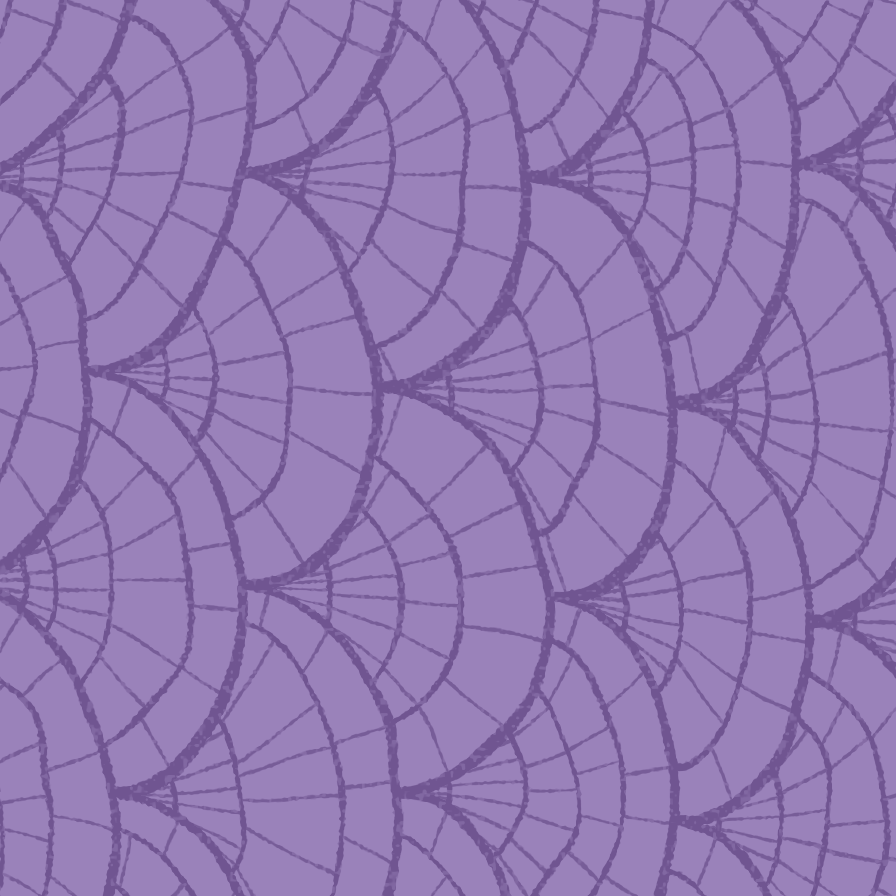
A WebGL 2 fragment shader for this pattern:

```glsl
#version 300 es
precision highp float;

uniform vec2 u_resolution;
out vec4 fragColor;

const vec3 PAPER = vec3(0.602, 0.508, 0.728);
const vec3 INK = vec3(0.438, 0.332, 0.568);

const vec2 ORIGIN = vec2(0.124, 0.56);      // apex of one scale
const float COLUMN_STEP = 0.155;            // spacing of the columns
const vec2 SCALE_SIZE = vec2(2.0 * COLUMN_STEP, 0.235); // full width, half height

const float OUTLINE_WIDTH = 0.0052;         // half widths of the strokes
const float RING_WIDTH = 0.0031;
const float SPOKE_WIDTH = 0.0019;
const float SPOKE_OPACITY = 0.82;

const float BEND_AMOUNT = 0.075;
const float BEND_FREQ = 2.6;
const float WOBBLE_AMOUNT = 0.008;
const float WOBBLE_FREQ = 15.0;
const float GRAIN_FREQ = 290.0;
const float GRAIN_ROUGHNESS = 0.0026;
const float SPECK_STRENGTH = 0.42;

const float FAN_STEP = 0.15;                // angle between inner and outer spokes
const float OUTER_STEP = 0.43;
const int MAX_BANDS = 5;

float hash(vec2 p) {
    vec3 q = fract(p.xyx * 0.1031);
    q += dot(q, q.yzx + 33.33);
    return fract((q.x + q.y) * q.z);
}

float noise(vec2 p) {
    vec2 i = floor(p), f = fract(p);
    f = f * f * (3.0 - 2.0 * f);
    return mix(mix(hash(i), hash(i + vec2(1, 0)), f.x),
               mix(hash(i + vec2(0, 1)), hash(i + vec2(1, 1)), f.x), f.y);
}

vec2 warp(vec2 p, float freq, float amount) {
    vec2 q = p * freq;
    return p + amount * (vec2(noise(q + 17.3), noise(q + 61.7)) - 0.5);
}

// Local position in a scale: fan tip at (0, 0), apex at (1, 0)
vec2 scaleSpace(vec2 p, float column, out vec2 id) {
    float x = (p.x - ORIGIN.x) / COLUMN_STEP - column + 2.0;
    float y = (p.y - ORIGIN.y) / (2.0 * SCALE_SIZE.y) + 0.5 * mod(column, 2.0);
    float row = floor(y + 0.5);
    id = vec2(column, row) + 40.0;
    return vec2(0.5 * x, 2.0 * (y - row));
}

// Size of the ellipse through uv that touches the fan tip, and its slope
float ringField(vec2 uv, out float slope) {
    float u = max(uv.x, 1e-3);
    float ratio = uv.y / (2.0 * u);
    slope = length(vec2(1.0 - ratio * ratio, ratio) / SCALE_SIZE);
    return u + ratio * ratio * u;
}

float outlineDistance(vec2 uv) {
    float slope;
    float size = ringField(uv, slope);
    float swell = 1.0 + 0.4 * smoothstep(0.2, 0.9, -uv.y);
    return abs(size - 1.0) / slope - OUTLINE_WIDTH * swell;
}

// x: distance to the rings, y: distance to the spokes
vec2 innerDistances(vec2 uv, vec2 id) {
    float slope;
    float size = ringField(uv, slope);
    vec2 q = uv * SCALE_SIZE;
    size += 0.06 * (noise(q * 11.0 + id * 7.0) - 0.5);

    // Rings, and the band the point lies in
    float bands = hash(id + 3.0) < 0.35 ? 4.0 : 5.0;
    float inner = 0.0, outer = 1.0, ringDist = 1.0;
    for (int k = 1; k < MAX_BANDS; k++) {
        if (float(k) >= bands) break;
        float jitter = 0.5 * (hash(id * 5.0 + float(k)) - 0.5);
        float ring = (float(k) + jitter) / bands;
        ringDist = min(ringDist, abs(size - ring) / slope);
        if (ring <= size) inner = ring;
        else outer = min(outer, ring);
    }

    // Spokes radiate from a pivot that moves outwards with the band
    float middle = 0.5 * (inner + outer);
    float pivot = 0.42 * middle * smoothstep(0.15, 0.6, middle);
    vec2 arm = q - vec2(pivot * SCALE_SIZE.x, 0.0);
    float stepAngle = mix(FAN_STEP, OUTER_STEP, smoothstep(0.12, 0.75, middle));
    vec2 bandId = id * 9.0 + floor(inner * 97.0);
    float turn = atan(arm.y, arm.x) / stepAngle + hash(bandId);
    float index = floor(turn);
    float tilt = (hash(bandId + index * 3.0 + 8.0) - 0.5) * (size - middle);
    float offset = 0.5 + 0.5 * (hash(bandId + vec2(index, 5.0)) - 0.5) + tilt;
    float spokeDist = abs(turn - index - offset) * stepAngle * length(arm);
    return vec2(ringDist - RING_WIDTH, spokeDist - SPOKE_WIDTH);
}

void main() {
    float side = min(u_resolution.x, u_resolution.y);
    vec2 p = gl_FragCoord.xy / side;
    float soft = max(0.75 / side, 0.0009);
    vec2 bent = warp(warp(p, BEND_FREQ, BEND_AMOUNT), WOBBLE_FREQ, WOBBLE_AMOUNT);

    // Left columns overlap those to their right
    float column = ceil((bent.x - ORIGIN.x) / COLUMN_STEP);
    vec2 id, leftId;
    vec2 leftUv = scaleSpace(bent, column - 1.0, leftId);
    vec2 uv = scaleSpace(bent, column, id);
    float outline = min(outlineDistance(leftUv), outlineDistance(uv));
    float slope;
    if (ringField(uv, slope) > 1.0) uv = scaleSpace(bent, column + 1.0, id);
    vec2 lines = innerDistances(uv, id);

    // Chalky edges, uneven pressure and specks
    float grain = noise(p * GRAIN_FREQ);
    float rough = GRAIN_ROUGHNESS * (grain - 0.5) + 0.0016 * (noise(p * 24.0) - 0.5);
    float bold = 1.0 - smoothstep(-soft, soft, min(outline, lines.x) + rough);
    float thin = 1.0 - smoothstep(-soft, soft, lines.y + 0.7 * rough);
    float speck = smoothstep(0.58, 0.85, noise(p * GRAIN_FREQ * 0.8 + 31.0));
    float cover = max(bold, SPOKE_OPACITY * thin) * (1.0 - SPECK_STRENGTH * speck);

    fragColor = vec4(mix(PAPER, INK, cover), 1.0);
}
```
